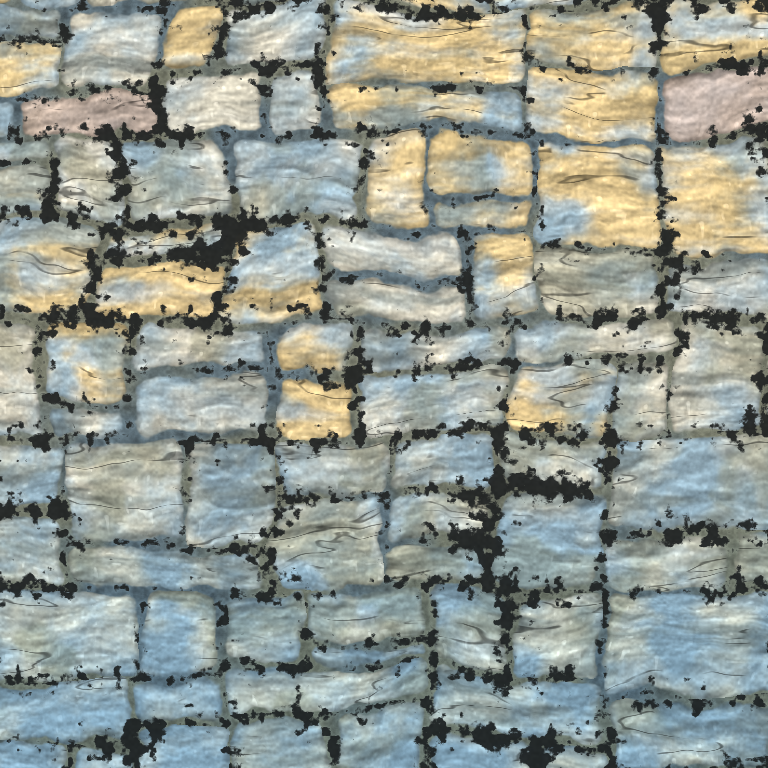
Write a WebGL 2 fragment shader that draws this texture.

```glsl
#version 300 es
precision highp float;
// A wall of rough stones in uneven courses, warm above and blue below.
// Jittered blocks are split at random into stones; layered noise gives
// the strata, relief, ragged outlines and dark grime of the joints.
#define BAND 0.205
#define BLOCK 0.36
#define JOINT 0.0045
#define ROUNDING 0.013
#define ROUGHNESS 0.020
#define WARM_SHARE 0.56
#define BLUE vec3(0.55, 0.65, 0.71)
#define PALE vec3(0.78, 0.79, 0.76)
#define OLIVE vec3(0.51, 0.53, 0.47)
#define SLATE vec3(0.36, 0.43, 0.47)
#define OCHRE vec3(0.77, 0.68, 0.48)
#define SOOT vec3(0.13, 0.14, 0.14)

uniform vec2 u_resolution;
out vec4 fragColor;

float hash(vec2 p) {
  return fract(sin(dot(p, vec2(127.1, 311.7))) * 43758.5453);
}

float noise(vec2 p) {
  vec2 i = floor(p), f = fract(p);
  f = f * f * (3.0 - 2.0 * f);
  return mix(mix(hash(i), hash(i + vec2(1, 0)), f.x),
             mix(hash(i + vec2(0, 1)), hash(i + vec2(1, 1)), f.x), f.y);
}

float fbm(vec2 p) {
  float sum = 0.0, amp = 0.53;
  for (int i = 0; i < 4; i++) {
    sum += amp * noise(p);
    p = p * 2.03 + 17.1;
    amp *= 0.5;
  }
  return sum;
}

// Jittered grid line, and the interval that holds x
float edge(float i, float seed) {
  return i + 0.5 * (hash(vec2(i, seed)) - 0.5);
}

float interval(float x, float seed) {
  float i = floor(x);
  if (x < edge(i, seed)) return i - 1.0;
  return x > edge(i + 1.0, seed) ? i + 1.0 : i;
}

// Bounds of the stone around p; returns its random id
float findStone(vec2 p, out vec2 lo, out vec2 hi) {
  float row = interval(p.y / BAND, 3.0);
  float seed = row + 11.0;
  float col = interval(p.x / BLOCK, seed);
  lo = vec2(edge(col, seed) * BLOCK, edge(row, 3.0) * BAND);
  hi = vec2(edge(col + 1.0, seed) * BLOCK, edge(row + 1.0, 3.0) * BAND);
  float id = hash(vec2(row, col) + 5.3);
  for (int k = 0; k < 4; k++) {
    vec2 size = hi - lo;
    float keep = hash(vec2(id * 31.0, 2.0));
    if (size.x * size.y < mix(0.013, 0.045, keep * keep)) break;
    int axis = size.x > 1.75 * size.y ? 0 : 1;
    float cut = mix(lo[axis], hi[axis], mix(0.3, 0.7, hash(vec2(id * 57.0, 4.0))));
    bool below = p[axis] < cut;
    if (below) hi[axis] = cut; else lo[axis] = cut;
    id = hash(vec2(id * 83.0, below ? 1.0 : 6.0));
  }
  return id;
}

float roundBox(vec2 p, vec2 halfSize) {
  float r = min(ROUNDING, 0.6 * min(halfSize.x, halfSize.y));
  vec2 q = abs(p) - halfSize + r;
  return length(max(q, 0.0)) + min(max(q.x, q.y), 0.0) - r;
}

// Layered, slightly chipped surface of a stone
float height(vec2 q, float id) {
  float ledge = abs(fbm(q * vec2(9.0, 19.0) + id * 61.0) - 0.5);
  return 0.5 * fbm(q * vec2(14.0, 40.0) + id * 40.0) + ledge + 0.16 * fbm(q * 75.0);
}

vec3 stoneColor(vec2 q, float id, float altitude) {
  float strata = fbm(q * vec2(6.0, 36.0) + id * 47.0);
  float cloud = fbm(q * 17.0 + id * 73.0);
  float warmZone = smoothstep(0.38, 0.56, altitude);
  float warm = step(hash(vec2(id * 19.0, 7.0)), WARM_SHARE * warmZone);
  float tone = hash(vec2(id * 29.0, 9.0));
  vec3 col = mix(BLUE, PALE, clamp(0.3 + 0.55 * tone * (0.5 + warmZone) + 2.4 * (cloud - 0.5), 0.0, 1.0));
  col = mix(col, SLATE, 0.6 * smoothstep(0.52, 0.74, strata));
  col = mix(col, OLIVE, 0.5 * smoothstep(0.54, 0.68, fbm(q * 11.0 + id * 23.0)));
  float vein = smoothstep(0.38, 0.62, 0.5 * (strata + cloud) + 0.12 * (tone - 0.5));
  col = mix(col, OCHRE * (0.85 + 0.36 * cloud), vein * mix(0.16, 0.85, warm));
  float rosy = step(0.84, tone) * (1.0 - warm) * smoothstep(0.65, 0.8, altitude);
  col = mix(col, vec3(0.73, 0.64, 0.6), 0.65 * rosy);

  // Light from the upper left, thin cracks, bright flecks
  float relief = height(q, id) - height(q + vec2(-0.002, 0.004), id);
  col *= 1.03 + clamp(1.9 * relief, -0.32, 0.24);
  float crack = abs(fbm(q * vec2(4.0, 21.0) + id * 91.0) - 0.5);
  col *= 1.0 - 0.4 * (1.0 - smoothstep(0.002, 0.014, crack)) * smoothstep(0.46, 0.58, cloud);
  return col + 0.16 * smoothstep(0.8, 0.95, noise(q * 130.0)) * cloud;
}

void main() {
  vec2 p = gl_FragCoord.xy / u_resolution.y;
  vec2 bend = vec2(fbm(p * 7.0), fbm(p * 7.0 + 31.0)) - 0.5;
  vec2 lo, hi;
  float id = findStone(p + 0.045 * bend, lo, hi);

  // Leaning, ragged outline
  vec2 mid = 0.5 * (lo + hi), q = p + 0.045 * bend - mid;
  vec2 lean = vec2(hash(vec2(id * 13.0, 1.0)), hash(vec2(id * 13.0, 2.0))) - 0.5;
  q += lean * vec2(0.2, 0.12) * q.yx;
  float inset = JOINT * (0.6 + 1.2 * hash(vec2(id * 37.0, 3.0)));
  float d = roundBox(q, 0.5 * (hi - lo) - inset);
  d += ROUGHNESS * (fbm(p * 30.0 + id * 50.0) - 0.5);

  // Stone over mortar
  float grit = fbm(p * 85.0), patches = fbm(p * 6.0 + 9.0);
  vec3 mortar = mix(SLATE, OLIVE, smoothstep(0.3, 0.55, patches)) * (0.6 + 0.85 * grit);
  vec3 stone = stoneColor(q, id, mid.y) * (1.0 - 0.2 * smoothstep(-0.008, 0.0, d));
  float soft = 0.0012 + 0.6 / u_resolution.y;
  vec3 col = mix(stone, mortar, smoothstep(-soft, soft, d));

  // Grime gathers in the joints and creeps over the rims
  float grime = 1.3 * (grit - 0.5) + 0.75 * (patches - 0.5) + 17.0 * clamp(d, -0.03, 0.009);
  col = mix(col, SOOT, 0.95 * smoothstep(0.02, 0.2, grime));

  // Cooler, darker foot of the wall and fine grain
  col *= mix(vec3(0.89, 0.95, 0.98), vec3(1.04, 1.02, 1.0), smoothstep(0.05, 0.5, p.y));
  col *= 0.94 + 0.14 * noise(p * 260.0);
  fragColor = vec4(clamp(col, 0.0, 1.0), 1.0);
}
```
